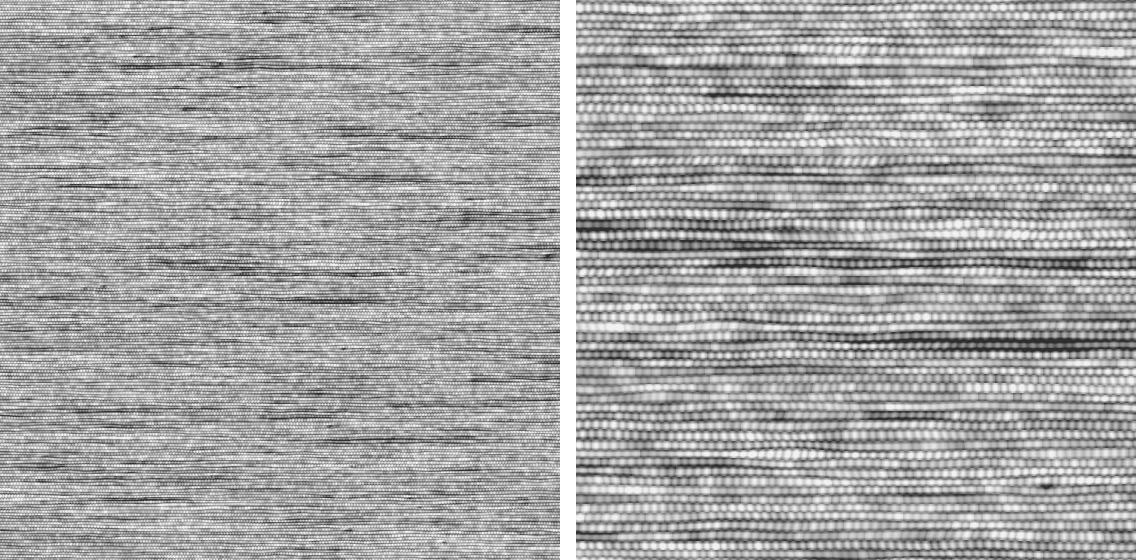
Left: the whole. Right: its middle third, enlarged.
Reproduce this texture procedurally as a Shadertoy shader.

```glsl
float hash(vec2 p) {
    return fract(sin(dot(p, vec2(127.1, 311.7))) * 43758.5453);
}

float noise(vec2 p) {
    vec2 cell = floor(p), f = fract(p);
    f = f * f * (3.0 - 2.0 * f);
    return mix(mix(hash(cell), hash(cell + vec2(1, 0)), f.x),
               mix(hash(cell + vec2(0, 1)), hash(cell + vec2(1, 1)), f.x), f.y);
}

// Noise running along one thread, independent of its neighbours
float along(float x, float row, float frequency) {
    return noise(vec2(x * frequency + 9.0 * hash(vec2(row, frequency)), row + 31.0 * frequency));
}

float grasscloth(vec2 uv) {
    // Nearly straight threads of uneven width
    float y = uv.y * 184.0 + 0.6 * noise(vec2(uv.x * 4.0, uv.y * 50.0))
            + 0.4 * noise(vec2(uv.x * 26.0, uv.y * 120.0));
    float row = floor(y);
    float seam = round(y);

    // Fibre tone, from faint bands to short flecks
    float tone = 0.795;
    tone += 0.16 * (along(uv.x, row, 4.0) - 0.5);
    tone += 0.12 * (along(uv.x, row, 24.0) - 0.5);
    tone += 0.16 * (along(uv.x, row, 95.0) - 0.5);
    tone += 0.05 * (noise(vec2(uv.x * 3.0, uv.y * 45.0)) - 0.5);
    float streak = 0.75 * along(uv.x, row, 5.5) + 0.25 * along(uv.x, row, 45.0);
    tone -= 0.20 * smoothstep(0.60, 0.84, streak);

    // Staggered beads of uneven brightness where the fine warp crosses
    float bead = uv.x * 190.0 + 0.5 * mod(row, 2.0) + 0.7 * noise(uv * vec2(20.0, 90.0));
    tone += 0.11 * cos(6.2832 * bead) * (0.3 + 0.9 * along(uv.x, row, 12.0));
    tone += 0.15 * (hash(vec2(round(bead), row)) - 0.5);

    // Thin shadowed seams, deeper in long broken stretches
    float depth = 0.70 * along(uv.x, seam, 5.5) + 0.30 * along(uv.x, seam, 42.0);
    float shadow = 1.0 - smoothstep(0.06, 0.30 + 0.12 * depth, abs(y - seam));
    tone -= shadow * (0.18 + 0.50 * depth * depth);
    return tone;
}

// Small dark knots with a pale lip and a thin tapering tail
float knots(vec2 uv) {
    float tone = 0.0;
    for (float i = 0.0; i < 24.0; i++) {
        vec2 p = uv - vec2(hash(vec2(i, 3.7)), hash(vec2(i, 8.2)));
        float size = mix(0.5, 1.0, hash(vec2(i, 5.1)));
        vec2 body = p / (size * vec2(0.008, 0.0034));
        vec2 lip = (p - vec2(-0.004, 0.004)) / (size * vec2(0.007, 0.0025));
        vec2 tail = (p - vec2(0.020, 0.001)) / (size * vec2(0.030, 0.0017));
        float grain = 0.5 + noise(uv * vec2(220.0, 330.0));
        tone -= 0.32 * grain * exp(-dot(body, body));
        tone += 0.20 * grain * exp(-dot(lip, lip));
        tone -= 0.20 * grain * exp(-dot(tail, tail));
    }
    return tone;
}

void mainImage(out vec4 fragColor, in vec2 fragCoord) {
    // Four samples per pixel smooth the fine weave
    float grey = 0.0;
    for (int i = 0; i < 4; i++) {
        vec2 offset = vec2(i % 2, i / 2) * 0.5 - 0.25;
        grey += 0.25 * grasscloth((fragCoord + offset) / iResolution.xy);
    }
    grey += knots(fragCoord / iResolution.xy);
    fragColor = vec4(vec3(clamp(grey, 0.18, 0.95)), 1.0);
}
```
